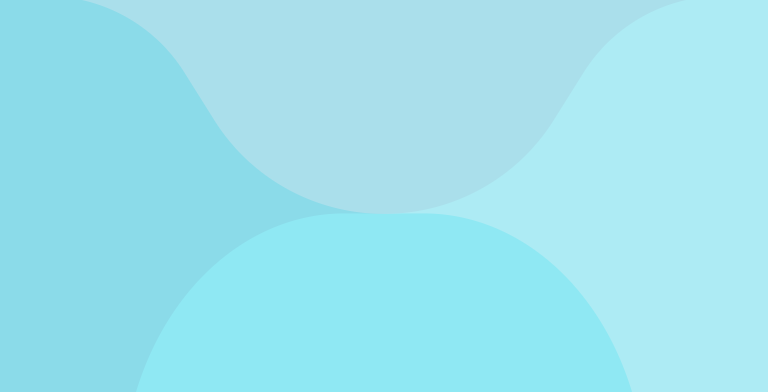
A WebGL 1 fragment shader for this background:

```glsl
precision highp float;
// Flat aqua backdrop, mirrored about its middle: a pale bowl hangs from the top
// between two side fields, and a bright flat-topped dome rises from below.
// The bowl rim is two arcs joined by their common tangent; the dome is a split ellipse.

uniform vec2 u_resolution;

// Lengths are in canvas widths; y runs down from the top edge.
#define HEIGHT 0.513
#define BOWL_CENTER vec2(0.0, 0.0195)
#define BOWL_RADIUS 0.2604
#define SHOULDER_CENTER vec2(0.4401, 0.2070)
#define SHOULDER_RADIUS 0.2122
#define DOME_HALF_FLAT 0.0521
#define DOME_CENTER_Y 0.6387
#define DOME_RADII vec2(0.2891, 0.3594)
#define LEFT_COLOR vec3(0.545, 0.857, 0.914)
#define RIGHT_COLOR vec3(0.678, 0.922, 0.957)
#define BOWL_COLOR vec3(0.667, 0.875, 0.922)
#define DOME_COLOR vec3(0.561, 0.910, 0.953)

// Signed distance to the bowl, negative inside; p.x is measured from the axis.
float bowlDistance(vec2 p) {
  p.x = min(p.x, SHOULDER_CENTER.x);
  vec2 span = SHOULDER_CENTER - BOWL_CENTER;
  float angle = atan(span.y, span.x)
              + acos((BOWL_RADIUS + SHOULDER_RADIUS) / length(span));
  vec2 normal = vec2(cos(angle), sin(angle));
  vec2 tangent = vec2(normal.y, -normal.x);
  vec2 q = p - BOWL_CENTER;
  float along = dot(q, tangent);
  if (along < 0.0) return length(q) - BOWL_RADIUS;
  if (along > dot(span, tangent)) return SHOULDER_RADIUS - length(p - SHOULDER_CENTER);
  return dot(q, normal) - BOWL_RADIUS;
}

// Approximate signed distance to the dome: an ellipse pulled apart by a flat top.
float domeDistance(vec2 p) {
  vec2 q = vec2(max(p.x - DOME_HALF_FLAT, 0.0), p.y - DOME_CENTER_Y);
  float k = length(q / DOME_RADII);
  return k * (k - 1.0) / max(length(q / (DOME_RADII * DOME_RADII)), 0.0001);
}

// Coverage of a shape, softened over one pixel.
float coverage(float distanceToEdge) {
  return clamp(0.5 - distanceToEdge * u_resolution.x, 0.0, 1.0);
}

void main() {
  vec2 uv = gl_FragCoord.xy / u_resolution;
  float side = uv.x - 0.5;
  vec2 p = vec2(abs(side), (1.0 - uv.y) * HEIGHT);

  // Side fields, then the dome, then the bowl on top
  vec3 color = mix(RIGHT_COLOR, LEFT_COLOR, coverage(side));
  color = mix(color, DOME_COLOR, coverage(domeDistance(p)));
  color = mix(color, BOWL_COLOR, coverage(bowlDistance(p)));
  gl_FragColor = vec4(color, 1.0);
}
```
